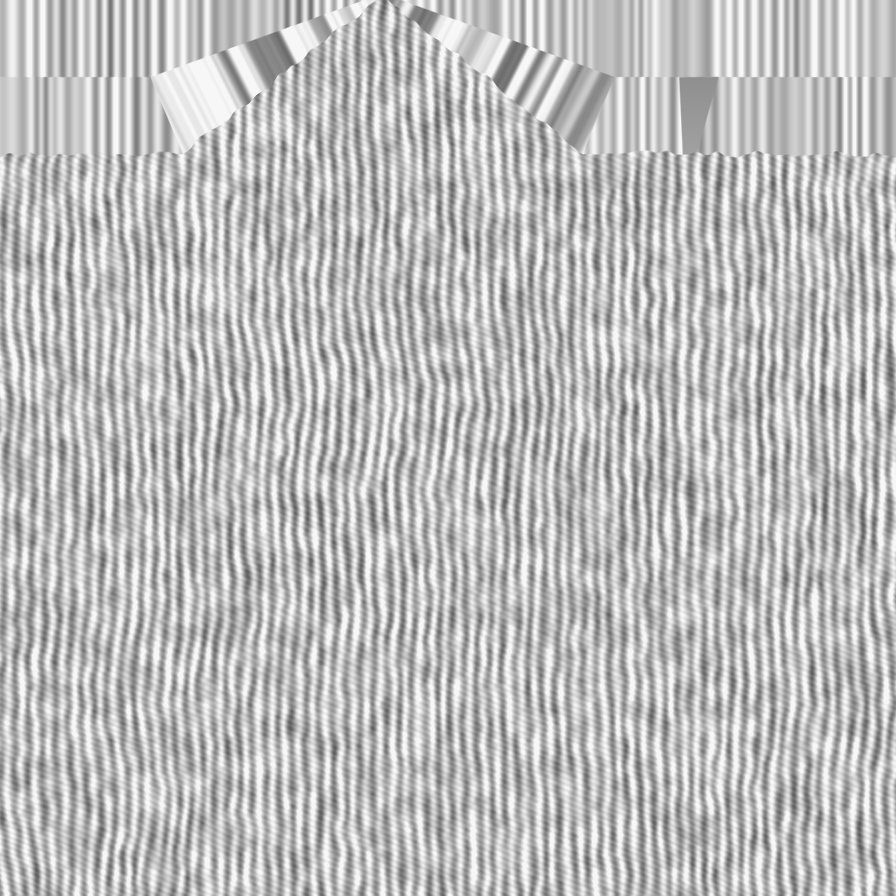
Reproduce this texture procedurally as a WebGL 1 fragment shader.

```glsl
precision highp float;

uniform vec2 u_resolution;

const float TAU = 6.2831853;
const float RIBS = 68.0;
const float ROWS = 150.0;

float hash(vec2 p) {
    vec3 q = fract(vec3(p.xyx) * 0.1031);
    q += dot(q, q.yzx + 33.33);
    return fract((q.x + q.y) * q.z);
}

// Smooth value noise, 0 to 1
float noise(vec2 p) {
    vec2 cell = floor(p);
    vec2 f = fract(p);
    f = f * f * (3.0 - 2.0 * f);
    return mix(mix(hash(cell), hash(cell + vec2(1.0, 0.0)), f.x),
               mix(hash(cell + vec2(0.0, 1.0)), hash(cell + vec2(1.0, 1.0)), f.x), f.y);
}

// Wavering vertical ribs crossed by fine slanted stitches
float knit(vec2 p) {
    float drift = 0.9 * (noise(p * vec2(7.0, 9.0)) - 0.5);
    float waver = 0.3 * (noise(p * vec2(50.0, 42.0) + 17.0) - 0.5);
    float rib = cos(TAU * (RIBS * p.x + drift + waver));
    float stitch = sin(TAU * (ROWS * p.y + RIBS * p.x + 2.0 * drift));
    float strength = 0.13 + 0.13 * noise(p * vec2(34.0, 30.0) + 71.0);
    float blotch = noise(p * vec2(75.0, 48.0) + 43.0) - 0.5;
    float grain = noise(p * vec2(190.0, 150.0) + 9.0) - 0.5;
    return 0.735 + strength * rib + 0.035 * stitch + 0.2 * blotch + 0.12 * grain;
}

// Ribs drawn out into straight columns of uneven contrast
float columns(float x, float seed) {
    float shift = noise(vec2(x * 30.0, seed)) - 0.5;
    float rib = cos(TAU * (RIBS * x + shift));
    float strength = 0.04 + 0.2 * noise(vec2(x * 24.0, seed + 5.0));
    float tone = noise(vec2(x * 95.0, seed + 11.0)) - 0.5;
    return 0.77 + strength * rib + 0.25 * tone;
}

// Coverage of the region where d is negative
float inside(float d) {
    float px = 1.0 / u_resolution.y;
    return 1.0 - smoothstep(-px, px, d);
}

void main() {
    vec2 p = gl_FragCoord.xy / u_resolution;

    // Two tiers of columns along the top
    float shade = mix(columns(p.x, 3.0), columns(p.x, 29.0), inside(p.y - 0.914));

    // Plain grey wedge in the lower tier
    float rise = (p.y - 0.827) / 0.087;
    float wedge = inside(mix(0.762, 0.758, rise) - p.x)
                * inside(p.x - mix(0.777, 0.802, rise))
                * inside(p.y - 0.914);
    shade = mix(shade, 0.63 - 0.07 * rise, wedge);

    // Slanted streaks on both slopes of the peak
    float d = abs(p.x - 0.427);
    float flank = step(0.427, p.x) * 40.0;
    float along = d - 0.5 * (p.y - 0.914);
    float streak = noise(vec2(along * 85.0 + flank, 61.0));
    float fine = noise(vec2(along * 190.0 + flank, 83.0));
    float band = inside(p.y - 0.914 - 0.36 * (0.259 - d))
               * inside(d - 0.42 * (p.y - 0.914) - 0.259);
    shade = mix(shade, 0.4 + 0.5 * smoothstep(0.05, 0.8, streak) + 0.14 * fine, band);

    // Knit field with a peaked, slightly ragged top edge
    float ragged = 0.008 * (noise(p * vec2(90.0, 60.0)) - 0.5);
    float edge = 0.828 + 0.79 * max(0.224 - d, 0.0) + ragged;
    shade = mix(shade, knit(p), inside(p.y - edge));

    gl_FragColor = vec4(vec3(clamp(shade, 0.38, 0.97)), 1.0);
}
```
